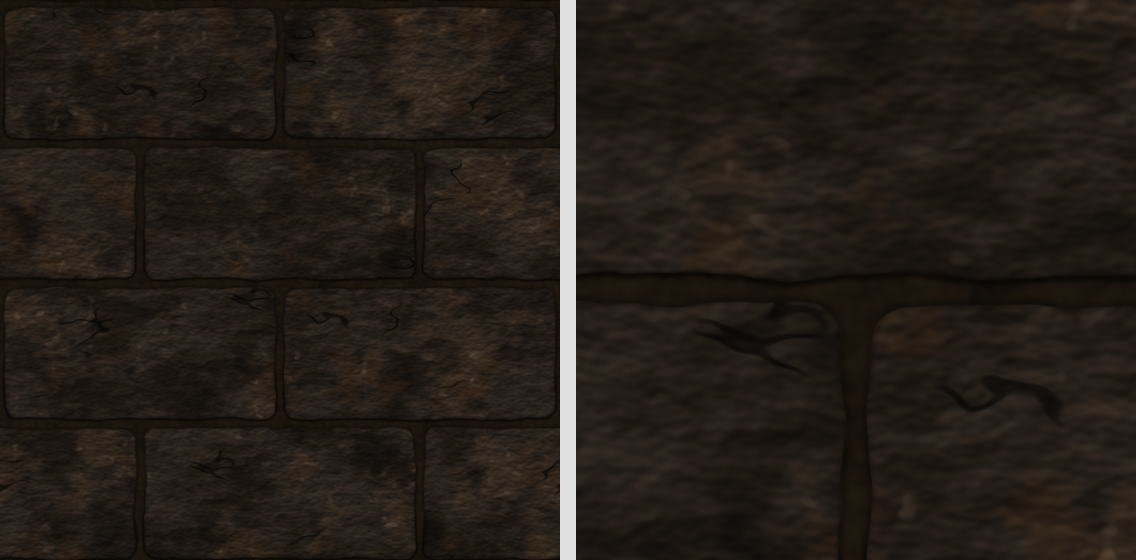
Left: the whole. Right: its middle third, enlarged.
Give the GLSL for this texture, as a WebGL 2 fragment shader.

```glsl
#version 300 es
precision highp float;
// Dark weathered stone wall: four running-bond rows of two rounded blocks.
// Wobbling box distances cut the joints; tiling gradient noise gives the
// relief, the brown stains, the pale chips, the cracks and the mortar grain.

uniform vec2 u_resolution;
out vec4 fragColor;

float hash(vec2 p) {
  vec3 q = fract(p.xyx * vec3(0.1031, 0.1030, 0.0973));
  q += dot(q, q.yzx + 33.33);
  return fract((q.x + q.y) * q.z);
}

// Dot product of a random lattice gradient with the offset from its corner
float corner(vec2 cell, vec2 offset, vec2 period) {
  float angle = 6.2832 * hash(mod(cell, period) + period);
  return dot(vec2(cos(angle), sin(angle)), offset);
}

// Gradient noise that repeats after a whole number of cells
float gradientNoise(vec2 p, vec2 period) {
  vec2 i = floor(p), f = p - i;
  vec2 u = f * f * f * (f * (f * 6.0 - 15.0) + 10.0);
  vec2 e = vec2(1.0, 0.0);
  float low = mix(corner(i, f, period), corner(i + e, f - e, period), u.x);
  float high = mix(corner(i + e.yx, f - e.yx, period), corner(i + 1.0, f - 1.0, period), u.x);
  return mix(low, high, u.y);
}

// Octaves over the unit canvas, starting at freq cells
float fbm(vec2 p, vec2 freq, int octaves) {
  float sum = 0.0, amp = 1.0;
  for (int i = 0; i < octaves; i++) {
    sum += amp * gradientNoise(p * freq, freq);
    p += vec2(0.137, 0.291);
    freq *= 2.0;
    amp *= 0.6;
  }
  return sum;
}

float roundedBox(vec2 p, vec2 halfSize, float radius) {
  vec2 d = abs(p) - halfSize + radius;
  return length(max(d, 0.0)) + min(max(d.x, d.y), 0.0) - radius;
}

// Horizontally drawn-out rock grain
float relief(vec2 p) {
  return fbm(p, vec2(28.0, 46.0), 3) + 0.7 * fbm(p, vec2(9.0, 15.0), 2);
}

void main() {
  vec2 p = gl_FragCoord.xy / u_resolution;
  float pixel = 1.0 / min(u_resolution.x, u_resolution.y);

  // Running bond: even rows shift by half a block
  vec2 grid = (p + vec2(0.0, 0.006)) * vec2(2.0, 4.0);
  float row = mod(floor(grid.y), 4.0);
  grid.x += 0.5 * (1.0 - mod(row, 2.0));
  vec2 id = vec2(mod(floor(grid.x), 2.0), row);
  vec2 local = (fract(grid) - 0.5) * vec2(0.5, 0.25);
  vec2 seed = vec2(hash(id + 3.7), hash(id + 19.1));
  vec2 own = p + seed;

  // Uneven block outline
  vec2 wobble = 0.005 * vec2(fbm(own, vec2(12.0), 3), fbm(own + 0.43, vec2(12.0), 3));
  float d = roundedBox(local + wobble, vec2(0.2415, 0.1165), 0.021);
  float stone = 1.0 - smoothstep(-pixel, pixel, d);

  // Relief lit from above
  float height = relief(own);
  float light = height - relief(own + vec2(-0.0008, 0.0025));
  float broad = fbm(own, vec2(6.0, 8.0), 4);
  float fine = fbm(own, vec2(60.0, 80.0), 2);

  // Cool dark stone with lighter clouds; alternate blocks are browner
  vec3 rock = mix(vec3(0.105, 0.085, 0.068), vec3(0.165, 0.136, 0.111),
                  smoothstep(-0.55, 0.5, broad + 0.3 * height + 0.3 * (seed.x - 0.5)));
  float warmBlock = 1.0 - mod(id.x + id.y, 2.0);
  vec2 heart = (local - vec2(0.16, 0.05) * (seed - 0.5)) / vec2(0.15, 0.11);
  float patchiness = fbm(own + 0.61, vec2(7.0, 6.0), 4);
  float stain = smoothstep(0.1, 0.65, patchiness + 0.1 * height
                           + warmBlock * 0.5 * exp(-dot(heart, heart)));
  rock = mix(rock, vec3(0.225, 0.174, 0.130), 0.7 * stain);
  float rust = smoothstep(0.15, 0.6, fbm(own + 0.27, vec2(8.0), 4));
  rock = mix(rock, vec3(0.200, 0.135, 0.080), 0.5 * rust);

  // Soot, bump shading and pale chips
  rock *= 1.0 - 0.35 * smoothstep(0.1, 0.6, fbm(own + 0.83, vec2(5.0, 7.0), 4));
  rock *= 1.0 + clamp(0.75 * light, -0.4, 0.45) + 0.12 * fine;
  float chip = smoothstep(0.32, 0.6, fbm(own + 0.19, vec2(34.0, 46.0), 2));
  rock += vec3(0.085, 0.071, 0.058) * chip * smoothstep(-0.15, 0.4, patchiness);

  // Short cracks along a noise contour, kept only in a few places
  float contour = abs(fbm(own + 0.52, vec2(4.0, 7.0), 4));
  float cracked = smoothstep(0.2, 0.42, fbm(own + 0.74, vec2(6.0, 7.0), 2));
  rock *= 1.0 - 0.55 * cracked * (1.0 - smoothstep(0.01, 0.045, contour));

  // Worn rim: faintly lit above, shaded below
  float rim = exp(-pow((d + 0.004) / 0.003, 2.0));
  rock *= 1.0 + 0.16 * rim * smoothstep(-0.11, 0.11, local.y) - 0.1 * rim;

  // Olive-brown mortar, darkest against the blocks
  float dirt = fbm(p, vec2(18.0), 4);
  vec3 mortar = vec3(0.105, 0.080, 0.050) * (1.0 + 0.3 * dirt + 0.25 * fbm(p, vec2(90.0), 2));
  vec3 color = mix(mortar, rock, stone);
  float underside = mix(0.55, 0.25, smoothstep(-0.11, 0.05, local.y));
  color *= 1.0 - underside * exp(-pow((d - 0.001) / 0.0027, 2.0));

  fragColor = vec4(clamp(color, 0.0, 1.0), 1.0);
}
```
